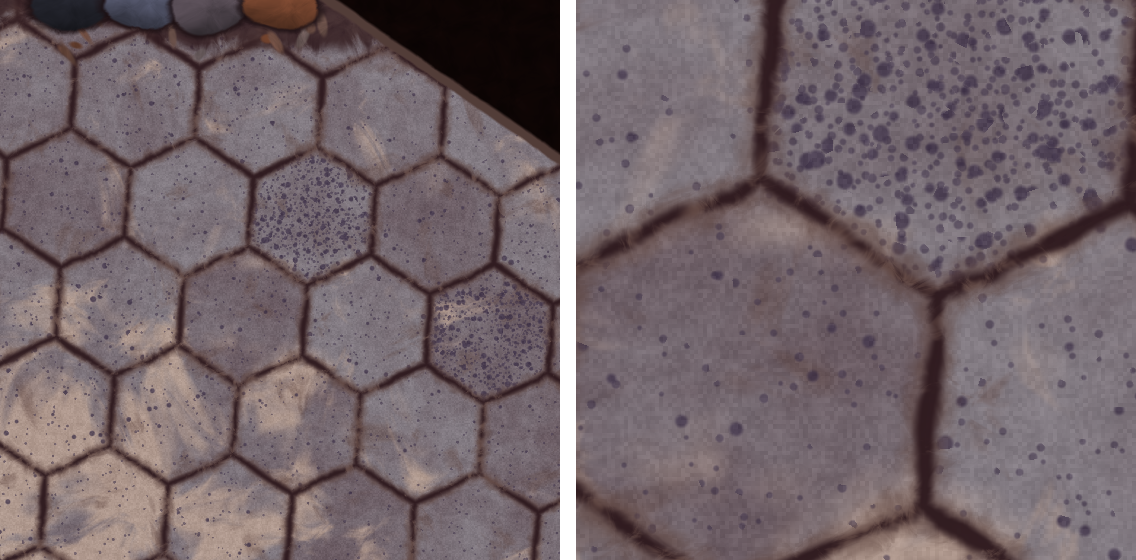
Left: the whole. Right: its middle third, enlarged.
Write a Shadertoy shader that draws this texture.

```glsl
const vec3 TILE_COOL = vec3(0.51, 0.48, 0.51);
const vec3 TILE_MAUVE = vec3(0.42, 0.36, 0.39);
const vec3 SUNLIT = vec3(0.74, 0.64, 0.58);
const vec3 DIRT = vec3(0.38, 0.28, 0.26);
const vec3 GROUT = vec3(0.17, 0.09, 0.11);
const vec3 SPECK = vec3(0.25, 0.20, 0.29);
const vec3 SHADOW = vec3(0.05, 0.018, 0.015);
const vec3 SLATE = vec3(0.32, 0.33, 0.41);
const vec3 RUST = vec3(0.48, 0.28, 0.19);

mat2 rotate(float a) {
    return mat2(cos(a), sin(a), -sin(a), cos(a));
}

vec2 hash2(vec2 p) {
    vec3 h = fract(p.xyx * vec3(0.1031, 0.1030, 0.0973));
    h += dot(h, h.yzx + 33.33);
    return fract((h.xx + h.yz) * h.zy);
}

// Warped sines in rotated octaves, roughly -1 to 1
float sines(vec2 p) {
    float sum = 0.0, amp = 0.55;
    for (int i = 0; i < 5; i++) {
        p = rotate(1.1) * p + 0.7 * sin(p.yx * 0.8 + float(i) * 1.7);
        sum += amp * sin(p.x) * cos(p.y);
        p *= 1.9;
        amp *= 0.62;
    }
    return sum;
}

// Nearest-point distance and a random value of that point
vec2 cellular(vec2 p) {
    vec2 cell = floor(p), best = vec2(9.0, 0.0);
    for (int y = -1; y <= 1; y++)
    for (int x = -1; x <= 1; x++) {
        vec2 id = cell + vec2(x, y), h = hash2(id);
        float d = length(id + h - p);
        if (d < best.x) best = vec2(d, fract(h.x * 7.0 + h.y * 13.0));
    }
    return best;
}

// Dark chips; density sets how many points carry one
float specks(vec2 p, float density) {
    vec2 c = cellular(p);
    float radius = 0.2 + 0.22 * fract(c.y * 17.0);
    return smoothstep(radius + 0.12, radius - 0.12, c.x) * step(c.y, density);
}

// Pointed-top hexagons of unit pitch: centre in xy, edge distance in z
vec3 hexGrid(vec2 p) {
    vec2 size = vec2(1.0, 1.7320508);
    vec2 a = floor(p / size + 0.5) * size;
    vec2 b = (floor(p / size) + 0.5) * size;
    vec2 centre = length(p - a) < length(p - b) ? a : b;
    vec2 d = abs(p - centre);
    return vec3(centre, 0.5 - max(d.x, dot(d, vec2(0.5, 0.8660254))));
}

float ellipse(vec2 p, vec2 radii) {
    return (length(p / radii) - 1.0) * min(radii.x, radii.y);
}

vec3 paving(vec2 uv, float px) {
    vec2 p = rotate(0.074) * (uv - vec2(0.434, 0.436)) / vec2(0.2206, 0.2155);
    p += 0.012 * vec2(sines(uv * 55.0), sines(uv * 55.0 + 9.0));
    vec3 hex = hexGrid(p);
    vec2 rnd = hash2(floor(hex.xy * 2.0 + 40.5));
    float mottle = sines(uv * 24.0 + rnd * 20.0);
    float grain = sines(uv * 150.0);

    // Body tone of each tile
    vec3 col = mix(TILE_COOL, TILE_MAUVE, clamp(rnd.x * 0.75 + 0.45 * mottle, 0.0, 1.0));

    // Dappled light, strongest at the lower left
    float corner = smoothstep(0.55, 0.0, length((uv - vec2(0.12, 0.12)) * vec2(0.7, 1.0)));
    float light = smoothstep(0.2, 0.85, 0.75 * sines(uv * 19.0 + 3.0) + 0.85 * corner);
    col = mix(col, SUNLIT, 0.8 * light);
    col = mix(col, DIRT, 0.4 * smoothstep(0.3, 0.9, sines(uv * 30.0 + 31.0)));

    // Chips, dense along one diagonal of tiles
    float diagonal = abs(dot(hex.xy, vec2(0.5, 0.8660254)) - 1.0);
    float chipped = step(diagonal, 0.1) * step(0.0, hex.x);
    float density = mix(0.07 * rnd.y, 0.5 + 0.3 * mottle, chipped);
    col = mix(col, SPECK, 0.75 * specks(uv * 78.0, density));
    col = mix(col, SPECK, 0.55 * specks(uv * 150.0, density + 0.05));
    col += 0.028 * grain + 0.05 * (hash2(floor(uv * 384.0)).x - 0.5);

    // Grimy rims and uneven joints
    float wear = sines(uv * 21.0 + 50.0);
    col = mix(col, DIRT, 0.6 * smoothstep(0.085, 0.015, hex.z + 0.02 * grain));
    float halfWidth = 0.021 + 0.011 * wear;
    float aa = 0.012 + px / 0.22;
    float joint = smoothstep(halfWidth + aa, halfWidth - aa, hex.z);
    vec3 fill = mix(GROUT, DIRT, smoothstep(0.0, 0.8, 0.6 * grain - wear));
    return mix(col, fill, 0.92 * joint);
}

// Soil, small litter and large pebbles along the top
vec3 border(vec3 col, vec2 uv, float px) {
    float rough = sines(uv * 60.0);
    float edge = 0.958 - 0.045 * smoothstep(0.1, 0.38, uv.x) + 0.02 * rough;
    float soil = smoothstep(-0.015, 0.02, uv.y - edge);
    col = mix(col, mix(GROUT, DIRT, 0.3 + 0.3 * rough), 0.9 * soil);
    for (int i = 0; i < 14; i++) {
        vec2 h = hash2(vec2(i, 5)), k = hash2(vec2(i, 23));
        vec2 q = rotate(k.x * 3.0) * (uv - vec2(0.08 + 0.5 * h.x, 0.9 + 0.07 * h.y));
        float d = ellipse(q, vec2(0.008 + 0.018 * k.y, 0.005 + 0.004 * h.x));
        vec3 tint = mix(RUST, TILE_COOL, k.x) * (0.8 + 0.2 * rough);
        col = mix(col, tint, smoothstep(px, -px, d));
    }
    for (int i = 0; i < 4; i++) {
        float n = float(i);
        vec2 q = rotate(0.25 * sin(n * 2.3)) * (uv - vec2(0.125 + 0.125 * n, 0.988));
        float d = ellipse(q, vec2(0.068, 0.042 + 0.006 * sin(n * 4.0))) + 0.003 * rough;
        vec3 tint = mix(SLATE, RUST, smoothstep(1.5, 3.0, n)) * (i == 0 ? 0.45 : 1.0);
        tint *= 0.9 + 7.0 * q.y + 0.12 * rough;
        col = mix(col, GROUT * 0.6, 0.8 * smoothstep(0.012, 0.0, d));
        col = mix(col, tint, smoothstep(px, -px, d));
    }
    return col;
}

void mainImage(out vec4 fragColor, in vec2 fragCoord) {
    vec2 uv = fragCoord / iResolution.y;
    float px = 1.5 / iResolution.y;
    vec3 col = border(paving(uv, px), uv, px);

    // Worn rim and deep shade across the upper right corner
    float d = dot(uv - vec2(0.578, 1.0), normalize(vec2(0.29, 0.422)));
    d += 0.002 * sines(uv * 40.0);
    col = mix(col, DIRT * 0.85, smoothstep(-px, px, d + 0.004));
    vec3 shade = SHADOW * (1.0 + 0.3 * sines(uv * 70.0));
    col = mix(col, shade, smoothstep(-0.003, 0.004, d - 0.012));
    fragColor = vec4(clamp(col, 0.0, 1.0), 1.0);
}
```
